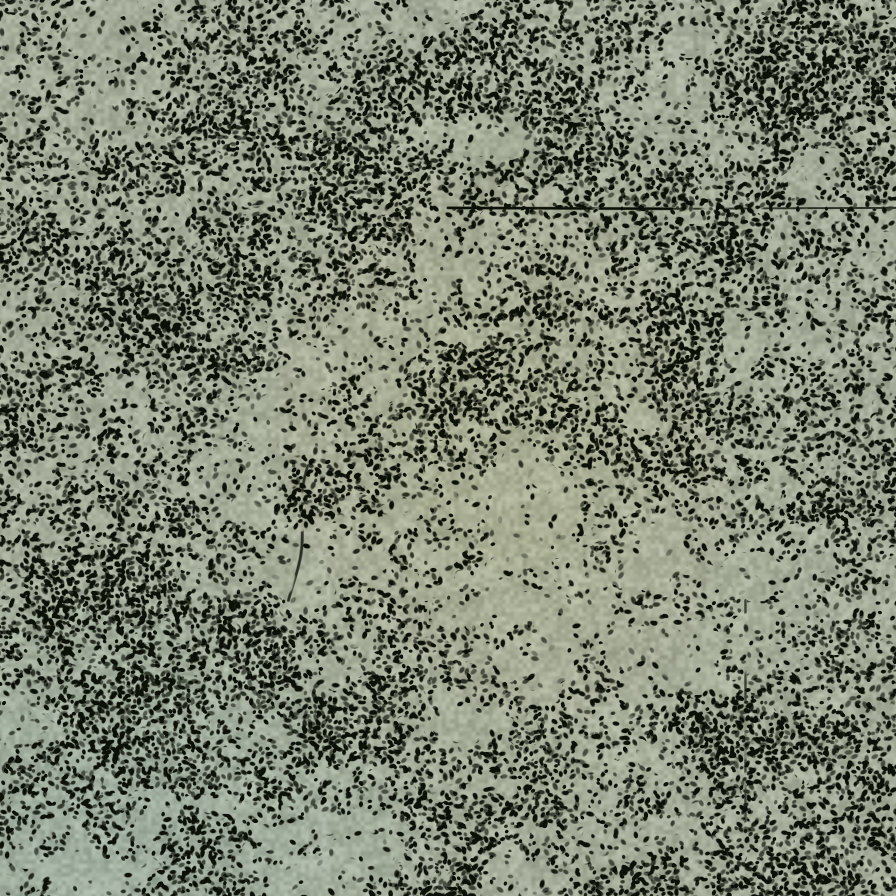
Reproduce this texture procedurally as a Shadertoy shader.

```glsl
// Weathered grey-green paper covered with dense black speckle.
// Cellular noise scatters small specks that merge into crumbs and worms, layered
// noise varies how crowded they are, and thin scratches and pale flecks lie on top.

const vec3 PAPER = vec3(0.652, 0.682, 0.608);
const vec3 INK   = vec3(0.045, 0.065, 0.025);
const vec3 FLECK = vec3(0.80, 0.83, 0.76);
const vec3 WARM  = vec3(0.016, 0.003, -0.024);
const vec3 COOL  = vec3(-0.022, 0.004, 0.020);
const float SPECK_CELLS = 178.0;
const float FLECK_CELLS = 190.0;

float hash(vec2 p, float seed) {
    vec3 q = fract(vec3(p.xyx) * 0.1031 + seed * 0.137);
    q += dot(q, q.yzx + 33.33);
    return fract((q.x + q.y) * q.z);
}

float valueNoise(vec2 p, float seed) {
    vec2 cell = floor(p);
    vec2 f = fract(p);
    f = f * f * (3.0 - 2.0 * f);
    float low  = mix(hash(cell, seed), hash(cell + vec2(1, 0), seed), f.x);
    float high = mix(hash(cell + vec2(0, 1), seed), hash(cell + vec2(1, 1), seed), f.x);
    return mix(low, high, f.y);
}

float layeredNoise(vec2 p, float seed) {
    float sum = 0.0, weight = 0.5, total = 0.0;
    for (int i = 0; i < 5; i++) {
        sum += weight * valueNoise(p, seed + float(i));
        total += weight;
        weight *= 0.82;
        p = mat2(1.7, 0.5, -0.5, 1.7) * p + 7.3;
    }
    return sum / total;
}

float segmentDistance(vec2 p, vec2 a, vec2 b) {
    vec2 pa = p - a, ba = b - a;
    return length(pa - ba * clamp(dot(pa, ba) / dot(ba, ba), 0.0, 1.0));
}

// Soft oval blob, 1 inside and 0 outside.
float oval(vec2 p, vec2 radii, float angle, float softness) {
    float c = cos(angle), s = sin(angle);
    float d = length(mat2(c, -s, s, c) * p / radii);
    return 1.0 - smoothstep(0.85 - softness, 0.85 + softness, d);
}

// Ink of randomly turned specks, one candidate per cell; neighbours add up.
float specks(vec2 p, float density, float seed) {
    vec2 home = floor(p);
    float ink = 0.0;
    for (int y = -1; y <= 1; y++)
    for (int x = -1; x <= 1; x++) {
        vec2 cell = home + vec2(x, y);
        vec2 center = cell + 0.08 + 0.84 * vec2(hash(cell, seed), hash(cell, seed + 1.0));
        vec2 radii = mix(vec2(0.42, 0.36), vec2(0.95, 0.54), hash(cell, seed + 2.0));
        float angle = 3.1416 * hash(cell, seed + 3.0);
        float strength = mix(0.55, 1.3, hash(cell, seed + 4.0));
        float present = 1.0 - smoothstep(density - 0.03, density + 0.03, hash(cell, seed + 5.0));
        ink += present * strength * oval(p - center, radii, angle, 0.36);
    }
    return min(ink, 1.0);
}

// How crowded the specks are: ragged patches with broad light and dark regions.
float speckDensity(vec2 p) {
    float patches = layeredNoise(p * vec2(8.0, 11.0) + 3.1, 11.0);
    float density = 0.48 + 2.5 * (patches - 0.5);
    density -= 0.36 * oval(p - vec2(0.46, 0.41), vec2(0.20, 0.05), 0.42, 0.6);
    density -= 0.26 * oval(p - vec2(0.17, 0.95), vec2(0.25, 0.14), 0.2, 0.7);
    density -= 0.12 * oval(p - vec2(0.72, 0.25), vec2(0.20, 0.24), 0.0, 0.7);
    density += 0.16 * oval(p - vec2(0.25, 0.25), vec2(0.22, 0.13), 0.5, 0.7);
    density += 0.12 * oval(p - vec2(0.72, 0.80), vec2(0.38, 0.26), -0.3, 0.7);
    return clamp(density, 0.05, 0.85);
}

float scratch(vec2 p, vec2 a, vec2 b, float width, float wear) {
    float d = segmentDistance(p, a, b);
    float gaps = smoothstep(wear - 0.15, wear + 0.15, valueNoise(p * 90.0, 41.0));
    return gaps * (1.0 - smoothstep(0.4 * width, 1.6 * width, d));
}

float scratches(vec2 p) {
    vec2 bent = p + vec2(0.004 * sin(p.y * 45.0), 0.0);
    float ink = scratch(p, vec2(0.50, 0.768), vec2(0.75, 0.767), 0.0015, 0.1);
    ink = max(ink, 0.8 * scratch(p, vec2(0.75, 0.767), vec2(1.0, 0.768), 0.0011, 0.25));
    ink = max(ink, 0.7 * scratch(p, vec2(0.832, 0.05), vec2(0.832, 0.33), 0.0013, 0.4));
    return max(ink, 0.8 * scratch(bent, vec2(0.325, 0.33), vec2(0.345, 0.48), 0.0016, 0.35));
}

vec3 paperColor(vec2 p) {
    float mottling = layeredNoise(p * 28.0, 61.0) - 0.5;
    float grain = valueNoise(p * 210.0, 71.0) - 0.5;
    vec3 color = PAPER + 0.12 * mottling + 0.13 * grain;
    color += WARM * oval(p - vec2(0.56, 0.50), vec2(0.24, 0.30), 0.3, 0.8);
    color += COOL * oval(p - vec2(0.12, 0.06), vec2(0.30, 0.24), 0.0, 0.8);
    return color;
}

void mainImage(out vec4 fragColor, in vec2 fragCoord) {
    vec2 p = fragCoord / iResolution.y;

    float ink = specks(p * SPECK_CELLS, speckDensity(p), 21.0);
    ink = max(ink, scratches(p));
    vec3 color = mix(paperColor(p), INK, ink);

    // Sparse pale flecks.
    float flecks = specks(p * FLECK_CELLS + 50.0, -0.02, 81.0);
    color = mix(color, FLECK, 0.8 * flecks);

    fragColor = vec4(clamp(color, 0.0, 1.0), 1.0);
}
```
